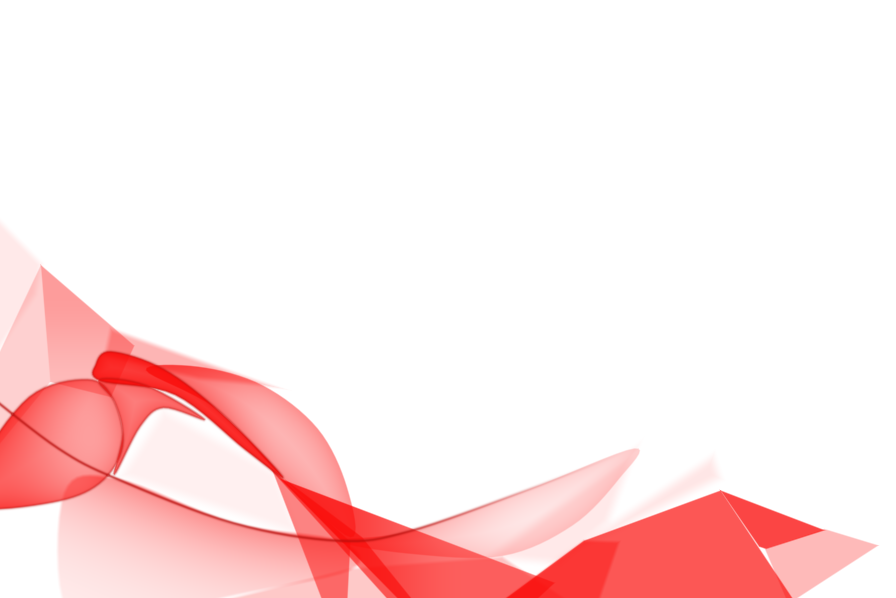
Give the GLSL for this background, as a Shadertoy shader.

```glsl
// Translucent red ribbons and folded veils sweeping along the bottom of a white field.

float cross2(vec2 a, vec2 b) { return a.x * b.y - a.y * b.x; }

// Signed distance to a convex four-sided facet, either winding
float facet(vec2 p, vec2 a, vec2 b, vec2 c, vec2 d) {
    vec2 v[4] = vec2[4](a, b, c, d);
    float turn = sign(cross2(b - a, c - b)), dist = -1e3;
    for (int i = 0; i < 4; i++) {
        vec2 e = v[(i + 1) & 3] - v[i];
        dist = max(dist, -turn * cross2(e, p - v[i]) / length(e));
    }
    return dist;
}

vec2 catmullRom(vec2 a, vec2 b, vec2 c, vec2 d, float t) {
    return b + 0.5 * t * (c - a + t * (2.0 * a - 5.0 * b + 4.0 * c - d + t * (3.0 * (b - c) + d - a)));
}

// Distance to a smooth curve through eight knots; negative inside when closed
float curve(vec2 p, vec2 k[8], bool closed) {
    float dist = 1e3, side = 1.0;
    int spans = closed ? 8 : 7;
    for (int i = 0; i < spans; i++) {
        vec2 a = closed ? k[(i + 7) & 7] : k[max(i - 1, 0)];
        vec2 b = k[i], c = k[(i + 1) & 7];
        vec2 d = closed ? k[(i + 2) & 7] : k[min(i + 2, 7)];
        vec2 from = b;
        for (int j = 1; j <= 8; j++) {
            vec2 to = catmullRom(a, b, c, d, float(j) / 8.0);
            vec2 e = to - from, w = p - from;
            dist = min(dist, length(w - e * clamp(dot(w, e) / max(dot(e, e), 1e-6), 0.0, 1.0)));
            if (closed && (from.y > p.y) != (to.y > p.y) && p.x < from.x + e.x * w.y / e.y) side = -side;
            from = to;
        }
    }
    return dist * side;
}

// Coverage of a shape, softened over the given width
float fill(float d, float soft) { return smoothstep(soft, -soft, d); }

// Veil opacity that grows stronger towards the rim
float veil(float d, float soft, float body, float rim) {
    return fill(d, soft) * (body + rim * exp(-abs(d) * 6.0));
}

void mainImage(out vec4 fragColor, in vec2 fragCoord) {
    // The canvas is 5.12 units high
    vec2 p = fragCoord / iResolution.y * 5.12;
    float px = 5.12 / iResolution.y;
    fragColor = vec4(1.0);
    if (p.y > 3.4) return;
    float light = 1.0;

    // Pale facets at the left
    light *= 1.0 - 0.09 * fill(facet(p, vec2(-0.1, 3.32), vec2(0.35, 2.86), vec2(0.3, 2.6), vec2(-0.1, 2.0)), 0.04);
    light *= 1.0 - 0.19 * fill(facet(p, vec2(0.35, 2.85), vec2(0.43, 1.85), vec2(-0.1, 1.2), vec2(-0.1, 1.9)), px);
    light *= 1.0 - (0.28 + 0.12 * smoothstep(1.8, 2.6, p.y))
        * fill(facet(p, vec2(0.35, 2.85), vec2(1.15, 2.16), vec2(0.95, 1.72), vec2(0.43, 1.85)), px);
    light *= 1.0 - 0.3 * fill(facet(p, vec2(0.95, 2.3), vec2(2.3, 1.82), vec2(1.7, 1.88), vec2(0.9, 2.08)), 0.03);

    // Rounded lobe, darker low on the left
    float lobe = curve(p, vec2[8](vec2(-0.2, 0.78), vec2(0.45, 0.82), vec2(0.85, 0.98), vec2(1.05, 1.3),
        vec2(0.97, 1.7), vec2(0.75, 1.87), vec2(0.25, 1.72), vec2(-0.2, 1.1)), true);
    light *= 1.0 - veil(lobe, px, 0.34 + 0.25 * smoothstep(0.9, 0.0, p.x), 0.2);

    // Long thin line with a sheet hanging below it
    float sweep = curve(p, vec2[8](vec2(-0.1, 1.74), vec2(0.5, 1.28), vec2(1.0, 1.02), vec2(2.0, 0.64),
        vec2(2.9, 0.49), vec2(3.5, 0.57), vec2(4.5, 0.92), vec2(5.45, 1.29)), false);
    float sheet = curve(p, vec2[8](vec2(0.55, 0.9), vec2(1.0, 1.02), vec2(2.0, 0.64), vec2(2.9, 0.49),
        vec2(3.0, 0.24), vec2(1.9, 0.0), vec2(1.2, -0.2), vec2(0.57, -0.1)), true);
    light *= 1.0 - fill(sheet, 0.02) * (0.05 + 0.4 * exp(-2.2 * sweep));

    // White opening inside the loop keeps a faint tint
    light *= 1.0 - 0.06 * fill(facet(p, vec2(1.05, 1.05), vec2(1.4, 1.6), vec2(2.35, 1.07), vec2(2.55, 0.55)), 0.06);

    // Arched veil of the loop
    float arch = curve(p, vec2[8](vec2(1.25, 1.95), vec2(1.7, 1.98), vec2(2.25, 1.82), vec2(2.72, 1.45),
        vec2(2.97, 0.95), vec2(3.0, 0.52), vec2(2.4, 1.05), vec2(1.85, 1.62)), true);
    light *= 1.0 - veil(arch, px, 0.26 + 0.25 * smoothstep(2.4, 1.4, p.x), 0.2);

    // Fold on the inner left of the loop
    float fold = curve(p, vec2[8](vec2(0.85, 1.87), vec2(1.25, 1.82), vec2(1.75, 1.53), vec2(1.4, 1.63),
        vec2(1.2, 1.47), vec2(0.98, 1.06), vec2(1.05, 1.4), vec2(0.98, 1.68)), true);
    light *= 1.0 - veil(fold, px, 0.45, 0.2);

    // Saturated ribbon crossing the loop
    float ribbon = curve(p, vec2[8](vec2(0.82, 2.0), vec2(0.95, 2.11), vec2(1.4, 1.96), vec2(1.9, 1.58),
        vec2(2.42, 1.04), vec2(2.1, 1.27), vec2(1.5, 1.74), vec2(0.86, 1.86)), true);
    light *= 1.0 - veil(ribbon, px, 0.7, 0.2);

    // Fan opening downwards from the crossing
    light *= 1.0 - 0.5 * fill(facet(p, vec2(2.33, 1.1), vec2(3.0, 0.48), vec2(2.97, -0.1), vec2(2.79, -0.1)), px);
    light *= 1.0 - 0.6 * fill(facet(p, vec2(2.3, 1.12), vec2(3.1, 0.52), vec2(3.6, -0.1), vec2(3.4, -0.1)), px);
    light *= 1.0 - (0.55 + 0.25 * smoothstep(4.0, 2.8, p.x))
        * fill(facet(p, vec2(2.4, 1.02), vec2(4.75, 0.13), vec2(4.5, -0.1), vec2(3.5, -0.1)), px);
    light *= 1.0 - 0.22 * fill(facet(p, vec2(1.8, -0.05), vec2(3.0, 0.25), vec2(4.3, 0.35), vec2(4.9, -0.05)), 0.02);

    // Pale wing under the rising line
    float wing = curve(p, vec2[8](vec2(2.9, 0.49), vec2(3.5, 0.57), vec2(4.5, 0.92), vec2(5.43, 1.28),
        vec2(5.3, 1.02), vec2(4.9, 0.62), vec2(4.3, 0.36), vec2(3.5, 0.38)), true);
    light *= 1.0 - veil(wing, px, 0.07 + 0.15 * smoothstep(4.6, 3.2, p.x), 0.13);
    light *= 1.0 - 0.09 * fill(facet(p, vec2(4.2, 0.35), vec2(5.42, 1.25), vec2(5.2, 0.65), vec2(4.8, 0.3)), 0.06);

    // Angular sheets on the right
    light *= 1.0 - 0.1 * fill(facet(p, vec2(4.9, 0.4), vec2(6.1, 1.2), vec2(6.2, 0.9), vec2(5.1, 0.5)), 0.06);
    light *= 1.0 - 0.68 * fill(facet(p, vec2(4.2, -0.1), vec2(5.0, 0.49), vec2(6.17, 0.92), vec2(6.85, -0.1)), px);
    light *= 1.0 - 0.4 * fill(facet(p, vec2(4.2, -0.1), vec2(5.0, 0.49), vec2(5.3, 0.48), vec2(5.1, -0.1)), 0.02);
    light *= 1.0 - 0.75 * fill(facet(p, vec2(6.17, 0.92), vec2(7.06, 0.58), vec2(6.56, 0.42), vec2(6.5, 0.44)), px);
    light *= 1.0 - 0.28 * fill(facet(p, vec2(6.55, 0.42), vec2(7.06, 0.59), vec2(7.52, 0.45), vec2(6.75, -0.05)), px);

    // Red tint, then fine dark outlines
    vec3 col = mix(vec3(0.98, 0.03, 0.02), vec3(1.0), light);
    float outline = 0.7 * exp(-pow(sweep / 0.013, 2.0)) * smoothstep(5.5, 3.0, p.x);
    outline += 0.4 * exp(-pow(min(abs(lobe), min(abs(fold), abs(ribbon))) / 0.012, 2.0));
    fragColor = vec4(mix(col, vec3(0.72, 0.06, 0.05), min(outline, 0.8)), 1.0);
}
```
